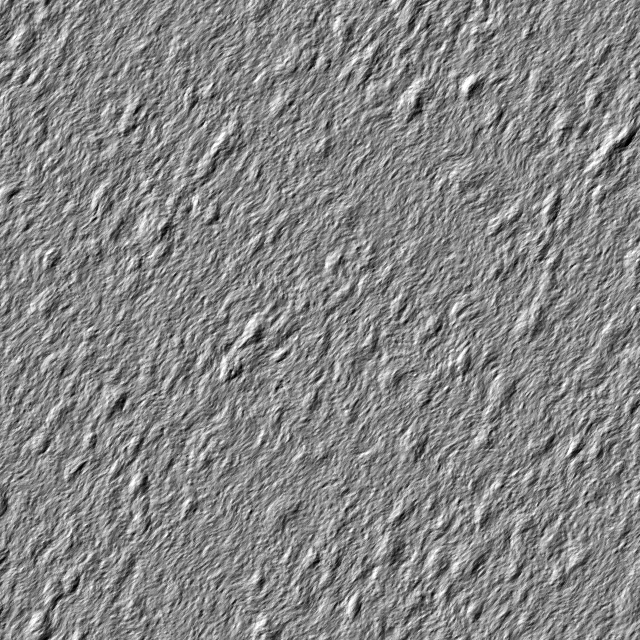
Reproduce this texture procedurally as a Shadertoy shader.

```glsl
// Grey embossed rock-like relief with crisp slanted grain and scattered raised bumps.

const float BASE_GREY   = 0.524;
const float SOFT_LIMIT  = 0.80;                  // shade level where contrast flattens
const float LIGHT_ANGLE = 2.62;                  // radians, light from the upper left

// Grain sizes as (length, width) in canvas units, with direction and contrast.
const vec2  MICRO_SIZE   = vec2(0.0052, 0.0035);
const float MICRO_ANGLE  = 0.66;
const float MICRO_RELIEF = 0.098;
const vec2  FINE_SIZE    = vec2(0.0092, 0.0056);
const float FINE_ANGLE   = 0.78;
const float FINE_RELIEF  = 0.098;
const vec2  MID_SIZE     = vec2(0.0165, 0.0095);
const float MID_ANGLE    = 0.98;
const float MID_RELIEF   = 0.076;
const vec2  WIDE_SIZE    = vec2(0.0370, 0.0200);
const float WIDE_ANGLE   = 1.05;
const float WIDE_RELIEF  = 0.055;

// Sparse raised bumps.
const vec2  PEBBLE_SIZE   = vec2(0.0230, 0.0130);
const float PEBBLE_ANGLE  = 1.08;
const float PEBBLE_RELIEF = 0.170;
const float PEBBLE_SHARE  = 0.08;
const vec2  KNOB_SIZE     = vec2(0.0350, 0.0220);
const float KNOB_ANGLE    = 0.95;
const float KNOB_RELIEF   = 0.160;
const float KNOB_SHARE    = 0.035;

vec4 hash4(vec3 p) {
    vec4 h = fract(p.xyzx * vec4(0.1031, 0.1030, 0.0973, 0.1099));
    h += dot(h, h.wzxy + 33.33);
    return fract((h.xxyz + h.yzzw) * h.zywx);
}

vec2 direction(float angle) {
    return vec2(cos(angle), sin(angle));
}

// Coordinates along and across the given axis.
vec2 alongAcross(vec2 v, vec2 axis) {
    return vec2(dot(v, axis), dot(v, vec2(-axis.y, axis.x)));
}

// Slope towards the light of jittered, stretched domes, one per cell.
// share = 1 gives dense rises and dents; less gives sparse rises only.
float domeSlope(vec2 p, vec2 size, float angle, float share, float seed) {
    vec2 axis = direction(angle);
    vec2 q = alongAcross(p, axis) / size;
    vec2 light = alongAcross(direction(LIGHT_ANGLE), axis) * size.y / size;
    vec2 cell = floor(q);
    float slope = 0.0;
    for (int y = -1; y <= 1; y++) {
        for (int x = -1; x <= 1; x++) {
            vec2 id = cell + vec2(x, y);
            vec4 rnd = hash4(vec3(id + 17.0, seed));
            float radius = mix(0.65, 1.0, rnd.w);
            vec2 v = (q - id - rnd.xy) / radius;
            float falloff = max(1.0 - dot(v, v), 0.0);
            float signedSize = rnd.z * 2.0 - 1.0;
            float height = share < 1.0
                ? step(rnd.z, share) * mix(0.6, 1.2, rnd.w)
                : sign(signedSize) * mix(0.3, 1.3, signedSize * signedSize);
            slope += 3.0 * height * sqrt(falloff) * dot(light, v);
        }
    }
    return slope;
}

// Broad layered sines, about -1 to 1, for rougher and calmer patches.
float patches(vec2 p) {
    float a = sin(p.x * 9.0 + 2.0 * sin(p.y * 7.0 + 1.0));
    float b = sin(p.y * 13.0 - p.x * 8.0 + 1.5 * sin(p.x * 11.0));
    return 0.5 * (a + b);
}

// Gentle bend that keeps the grain from running dead straight.
vec2 bend(vec2 p) {
    return p + 0.0030 * sin(p.yx * vec2(31.0, 27.0) + 2.0 * sin(p * 17.0))
             + 0.0014 * sin(p.yx * vec2(83.0, 91.0) + p * 40.0);
}

void mainImage(out vec4 fragColor, in vec2 fragCoord) {
    vec2 uv = fragCoord / iResolution.y;
    vec2 p = bend(uv);
    float rough = 1.0 + 0.40 * patches(uv);

    // Dense grain, from fine to broad
    float shade = MICRO_RELIEF * domeSlope(p, MICRO_SIZE, MICRO_ANGLE, 1.0, 71.0);
    shade += FINE_RELIEF * domeSlope(p, FINE_SIZE, FINE_ANGLE, 1.0, 3.0);
    shade += rough * MID_RELIEF * domeSlope(p, MID_SIZE, MID_ANGLE, 1.0, 11.0);
    shade += rough * WIDE_RELIEF * domeSlope(p, WIDE_SIZE, WIDE_ANGLE, 1.0, 23.0);

    // Raised bumps, stronger in rough patches
    shade += PEBBLE_RELIEF * rough
           * domeSlope(p, PEBBLE_SIZE, PEBBLE_ANGLE, PEBBLE_SHARE, 37.0);
    shade += KNOB_RELIEF * rough
           * domeSlope(p, KNOB_SIZE, KNOB_ANGLE, KNOB_SHARE, 53.0);

    // Soft contrast limit
    shade /= sqrt(1.0 + pow(abs(shade) / SOFT_LIMIT, 2.0));
    fragColor = vec4(vec3(clamp(BASE_GREY + shade, 0.0, 1.0)), 1.0);
}
```
